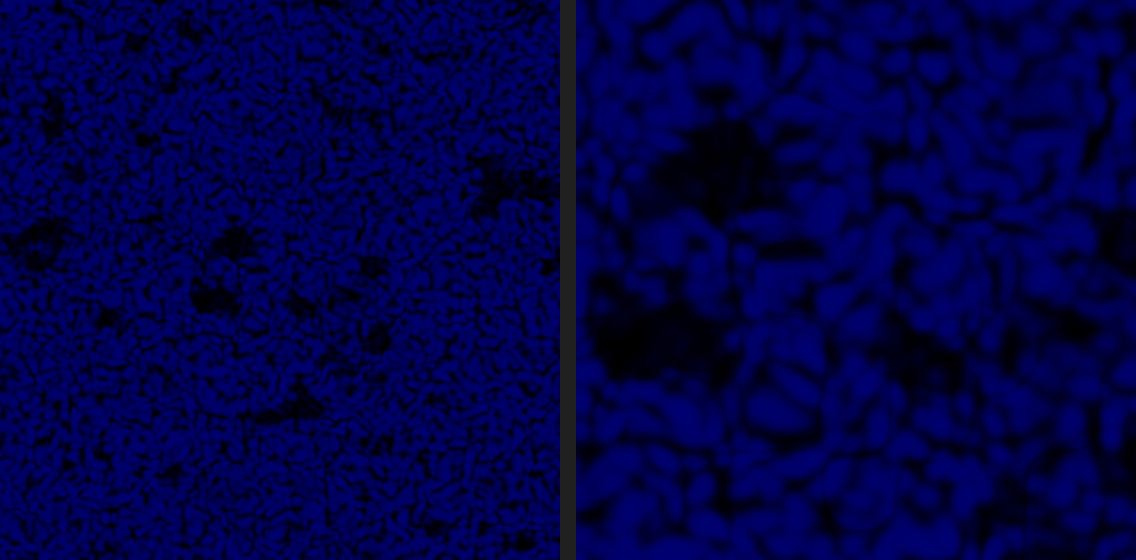
Left, the full canvas; right, a detail of the centre.
Reproduce this texture procedurally as a WebGL 2 fragment shader.

```glsl
#version 300 es
precision highp float;
// Deep blue granular tissue: soft overlapping grains are summed into a density
// that saturates to blue. Slanted fractal noise thins it into dark pits, and
// narrow noise contours cut faint curved crevices between groups of grains.

uniform vec2 u_resolution;
out vec4 fragColor;

const float GRAIN_COUNT = 80.0;      // grains across the canvas
const float GRAIN_FALLOFF = 4.0;     // higher is smaller and crisper
const float GRAIN_WARP = 1.3;        // bends the grain lattice, in cells
const float PIT_COUNT = 19.0;
const float PIT_STRETCH = 1.45;
const float PIT_SLANT = -0.42;       // radians
const vec2 PIT_RANGE = vec2(0.60, 0.81);
const float PIT_DEPTH = 0.90;
const float PATCH_COUNT = 4.5;       // broad regions richer in pits
const float PATCH_WEIGHT = 0.38;
const float CREVICE_COUNT = 24.0;
const float CREVICE_WIDTH = 0.07;
const float CREVICE_DEPTH = 0.42;
const float SATURATION_RATE = 2.7;
const float PEAK_BLUE = 0.445;

// Integer hash: two uniform values per lattice point
vec2 hash2(vec2 cell) {
    uvec2 v = uvec2(ivec2(cell)) * 1664525u + 1013904223u;
    v.x += v.y * 1664525u;
    v.y += v.x * 1664525u;
    v ^= v >> 16u;
    v.x += v.y * 1664525u;
    v.y += v.x * 1664525u;
    v ^= v >> 16u;
    return vec2(v >> 8u) / 16777216.0;
}

// Smooth noise with two independent channels
vec2 noise2(vec2 p) {
    vec2 cell = floor(p);
    vec2 f = p - cell;
    f = f * f * (3.0 - 2.0 * f);
    vec2 low = mix(hash2(cell), hash2(cell + vec2(1, 0)), f.x);
    vec2 high = mix(hash2(cell + vec2(0, 1)), hash2(cell + vec2(1, 1)), f.x);
    return mix(low, high, f.y);
}

vec2 fbm2(vec2 p) {
    vec2 sum = vec2(0.0);
    float weight = 4.0 / 7.0;
    for (int octave = 0; octave < 3; octave++) {
        sum += weight * noise2(p);
        p = mat2(1.6, 1.2, -1.2, 1.6) * p + 17.3;
        weight *= 0.5;
    }
    return sum;
}

// Sum of soft round grains of varied strength
float grainDensity(vec2 p) {
    vec2 home = floor(p);
    float density = 0.0;
    for (int y = -1; y <= 1; y++) {
        for (int x = -1; x <= 1; x++) {
            vec2 cell = home + vec2(x, y);
            vec2 offset = cell + hash2(cell) - p;
            float strength = mix(0.4, 1.0, hash2(cell + 271.0).x);
            density += strength * exp(-GRAIN_FALLOFF * dot(offset, offset));
        }
    }
    return density;
}

// Slanted irregular holes, gathered in broad patches
float pitMask(vec2 uv, float patchiness) {
    float c = cos(PIT_SLANT), s = sin(PIT_SLANT);
    vec2 along = vec2(c * uv.x + s * uv.y, c * uv.y - s * uv.x);
    vec2 p = along * PIT_COUNT * vec2(1.0 / PIT_STRETCH, 1.0);
    float field = fbm2(p + 41.0).x + PATCH_WEIGHT * (patchiness - 0.5);
    return smoothstep(PIT_RANGE.x, PIT_RANGE.y, field);
}

// Thin curves along the middle contour of a noise field
float creviceMask(vec2 uv, float patchiness) {
    float field = noise2(uv * CREVICE_COUNT + 89.0).x;
    float line = 1.0 - smoothstep(0.0, CREVICE_WIDTH, abs(field - 0.5));
    return line * smoothstep(0.3, 0.75, patchiness);
}

void main() {
    vec2 uv = gl_FragCoord.xy / min(u_resolution.x, u_resolution.y);

    // Broad variation
    float patchiness = fbm2(uv * PATCH_COUNT + 7.0).x;
    float tone = mix(0.78, 1.26, fbm2(uv * 9.0 + 63.0).y);

    // Grains on a bent lattice
    vec2 warp = GRAIN_WARP * (noise2(uv * 27.0) - 0.5);
    float density = tone * grainDensity(uv * GRAIN_COUNT + warp);

    // Thin the density where the tissue opens
    density *= 1.0 - PIT_DEPTH * pitMask(uv, patchiness);
    density *= 1.0 - CREVICE_DEPTH * creviceMask(uv, patchiness);

    float blue = PEAK_BLUE * (1.0 - exp(-SATURATION_RATE * density));
    fragColor = vec4(0.0, 0.0, blue, 1.0);
}
```
